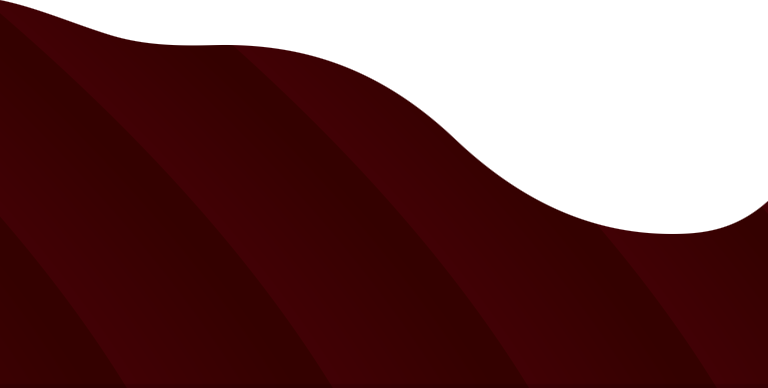
This background is drawn by a Shadertoy shader. Its source:

```glsl
// A dark red rolling hill with soft curved diagonal bands beneath a white sky.

#define SKY_COLOR vec3(1.0)
#define BAND_LIGHT vec3(0.257, 0.002, 0.019)
#define BAND_DARK vec3(0.205, 0.002, 0.0)
#define BAND_FADE 0.82
#define BAND_START 0.163
#define BAND_RATE vec2(3.633, 0.354)
#define BAND_LEAN vec2(0.313, 0.143)
#define BASE_HEIGHT 0.0103
#define BASE_SHADE 0.88

// Crest knots: position, height, slope
const int KNOT_COUNT = 7;
const vec3 CREST[KNOT_COUNT] = vec3[KNOT_COUNT](
    vec3(0.0, 1.0, -0.40),
    vec3(0.143, 0.910, -0.61),
    vec3(0.260, 0.883, 0.02),
    vec3(0.2995, 0.884, -0.03),
    vec3(0.5924, 0.6418, -1.88),
    vec3(0.875, 0.397, 0.0),
    vec3(1.0, 0.482, 1.78)
);

// Cubic Hermite segment between two knots
float hermite(vec3 a, vec3 b, float x) {
    float span = b.x - a.x;
    float t = (x - a.x) / span;
    float rise = t * t * (3.0 - 2.0 * t);
    float startBend = t * (1.0 - t) * (1.0 - t);
    float endBend = t * t * (t - 1.0);
    return mix(a.y, b.y, rise) + span * (a.z * startBend + b.z * endBend);
}

float crestHeight(float x) {
    float height = CREST[0].y;
    for (int i = 0; i < KNOT_COUNT - 1; i++) {
        if (x >= CREST[i].x) height = hermite(CREST[i], CREST[i + 1], x);
    }
    return height;
}

// Repeating bands: a crisp bright seam fading toward the next one
vec3 bandColor(vec2 uv) {
    float lift = uv.y - BASE_HEIGHT;
    float across = uv.x + lift * (BAND_LEAN.x + BAND_LEAN.y * lift) - BAND_START;
    float phase = across * (BAND_RATE.x + BAND_RATE.y * across);
    float t = fract(phase);
    float glow = clamp(1.0 - t / BAND_FADE, 0.0, 1.0);
    float seam = smoothstep(1.0 - fwidth(phase), 1.0, t);
    return mix(BAND_DARK, BAND_LIGHT, max(glow, seam));
}

void mainImage(out vec4 fragColor, in vec2 fragCoord) {
    vec2 uv = fragCoord / iResolution.xy;

    // Hill with a thin shaded base
    vec3 hill = bandColor(uv);
    float pixel = 1.0 / iResolution.y;
    float base = 1.0 - smoothstep(-pixel, pixel, uv.y - BASE_HEIGHT);
    hill *= mix(1.0, BASE_SHADE, base);

    // Antialiased crest against the sky
    float above = uv.y - crestHeight(uv.x);
    float sky = clamp(above / fwidth(above) + 0.5, 0.0, 1.0);
    fragColor = vec4(mix(hill, SKY_COLOR, sky), 1.0);
}
```
